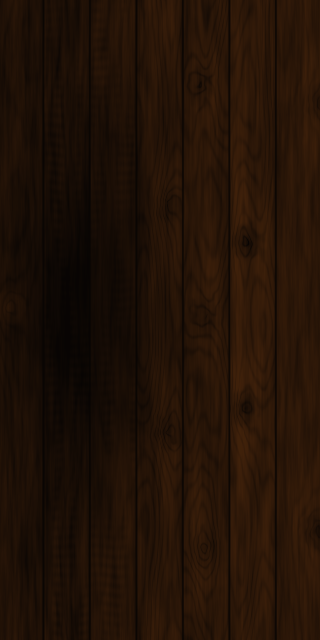
Reproduce this texture procedurally as a WebGL 2 fragment shader.

```glsl
#version 300 es
precision highp float;
// Dark stained timber wall: seven vertical planks divided by narrow grooves.
// Grain is drawn as contours of stretched gradient noise, bent around knots
// that recur along each plank; a broad stain darkens the left of the centre.
uniform vec2 u_resolution;
out vec4 outColor;

vec2 gradient(vec2 cell) {
  vec3 h = fract(cell.xyx * vec3(0.1031, 0.1030, 0.0973));
  h += dot(h, h.yzx + 33.33);
  float angle = 6.2832 * fract((h.x + h.y) * h.z);
  return vec2(cos(angle), sin(angle));
}

float noise(vec2 p) {
  vec2 i = floor(p), f = fract(p);
  vec2 s = f * f * f * (f * (f * 6.0 - 15.0) + 10.0);
  vec2 e = vec2(0.0, 1.0);
  float low = mix(dot(gradient(i), f), dot(gradient(i + e.yx), f - e.yx), s.x);
  float high = mix(dot(gradient(i + e), f - e), dot(gradient(i + 1.0), f - 1.0), s.x);
  return mix(low, high, s.y);
}

float fbm(vec2 p) {
  float sum = 0.0, amp = 0.6;
  for (int i = 0; i < 4; i++) {
    sum += amp * noise(p);
    p = p * 2.03 + 17.3;
    amp *= 0.5;
  }
  return sum;
}

// Knots of each plank: first height, spacing, sideways offset, darkness
const vec4 KNOTS[7] = vec4[7](
  vec4(1.04, 2.40, -0.22, -0.40), vec4(0.40, 3.00, 0.10, 0.00),
  vec4(0.90, 3.00, -0.10, 0.00), vec4(0.646, 0.716, 0.16, 0.30),
  vec4(0.281, 0.729, -0.04, 0.25), vec4(0.724, 0.521, -0.20, 0.65),
  vec4(0.34, 1.34, 0.40, 0.40));

void main() {
  vec2 p = gl_FragCoord.xy / u_resolution.x;

  // Plank number and position across it, from -0.5 to 0.5
  float across = p.x / 0.1453 + 0.068;
  float id = clamp(floor(across), 0.0, 6.0);
  float u = across - id - 0.5;
  vec2 seed = vec2(id * 7.31, id * 13.7);

  // Nearest knot, with a ragged outline
  vec4 knot = KNOTS[int(id)];
  float dy = p.y - knot.x;
  float turn = round(dy / knot.y);
  dy -= turn * knot.y;
  vec2 toKnot = vec2(u - knot.z - 0.06 * sin(turn * 2.4), dy * 6.88);
  toKnot += 0.09 * vec2(noise(p * 35.0), noise(p * 35.0 + 40.0));
  float r = length(toKnot * vec2(4.5, 3.2));
  float present = smoothstep(0.0, 0.2, abs(knot.w));
  if (id == 5.0) present *= smoothstep(0.45, 0.6, p.y) * smoothstep(1.65, 1.5, p.y);

  // Growth rings: arches on the knotty planks, straighter lines elsewhere
  float arch = id > 2.5 && id < 5.5 ? 1.0 : 0.35;
  float field = 3.0 * u + arch * 7.0 * noise(vec2(u * 1.3, p.y * 1.9) + seed);
  field += 0.5 * noise(vec2(u * 5.0, p.y * 7.0) + seed);
  field += present * 3.4 * exp(-0.7 * r);
  float rings = pow(0.5 + 0.5 * sin(6.2832 * field), 3.0);
  float fibre = fbm(vec2(p.x * 95.0, p.y * 6.0) + seed);
  float streak = fbm(vec2(u * 3.0, p.y * 2.0) + seed + 5.0);

  // Overall light: brighter to the right, with a soft stain
  vec2 q = (p - vec2(0.27, 1.02)) / vec2(0.23, 0.52);
  float stain = exp(-dot(q, q) * (1.0 + 0.8 * fbm(p * 3.0)));
  float tone = mix(0.57, 0.80, smoothstep(0.1, 0.75, p.x)) - 0.45 * stain;
  tone -= 0.05 * exp(-pow((p.x - 0.30) / 0.28, 2.0));
  tone += 0.06 * sin(id * 2.1 + 3.0);

  // Wood detail fades where the stain is deepest
  float detail = 1.0 - 0.55 * stain;
  float ringDepth = 0.19 * (0.4 + 0.6 * arch) * (1.0 + 0.5 * present * exp(-0.5 * r));
  tone += detail * (0.52 * streak + 0.36 * fibre - ringDepth * (rings - 0.3));
  float saw = sin(p.y * 210.0 + 3.0 * noise(p * vec2(12.0, 4.0)));
  float sawn = step(0.5, id) * step(id, 2.5);
  tone += detail * sawn * 0.06 * saw * smoothstep(-0.2, 0.4, noise(p * vec2(25.0, 3.0)));

  // Knot heart, its halo and the pale wood that flows around it
  float heart = exp(-2.2 * r * r) + 0.3 * exp(-8.0 * pow(r - 1.0, 2.0));
  tone -= present * knot.w * heart * detail;
  float flow = length(toKnot * vec2(3.0, 0.9));
  tone += present * 0.14 * detail * exp(-3.0 * pow(flow - 0.8, 2.0)) * step(2.5, id);
  if (id == 5.0) {
    float pale = exp(-pow((u + 0.25 + 0.15 * noise(vec2(p.y * 4.0, 2.0))) / 0.13, 2.0));
    tone += 0.22 * pale * exp(-pow((p.y - 0.9) / 0.45, 2.0));
  }

  // Grooves with shaded shoulders and a faint worn edge
  float edge = (0.5 - abs(u)) * 0.1453;
  float soft = 0.5 / u_resolution.x;
  float groove = 1.0 - smoothstep(0.0018 - soft, 0.0038 + soft, edge);
  tone *= 1.0 - 0.22 * exp(-edge * 100.0);
  tone += 0.09 * detail * exp(-pow((edge - 0.0065) / 0.002, 2.0)) * step(u, 0.0);
  tone *= 1.0 - 0.8 * groove;

  vec3 darkStain = vec3(0.030, 0.017, 0.011);
  vec3 warmWood = vec3(0.205, 0.106, 0.035);
  outColor = vec4(mix(darkStain, warmWood, clamp(tone, 0.0, 1.25)), 1.0);
}
```
